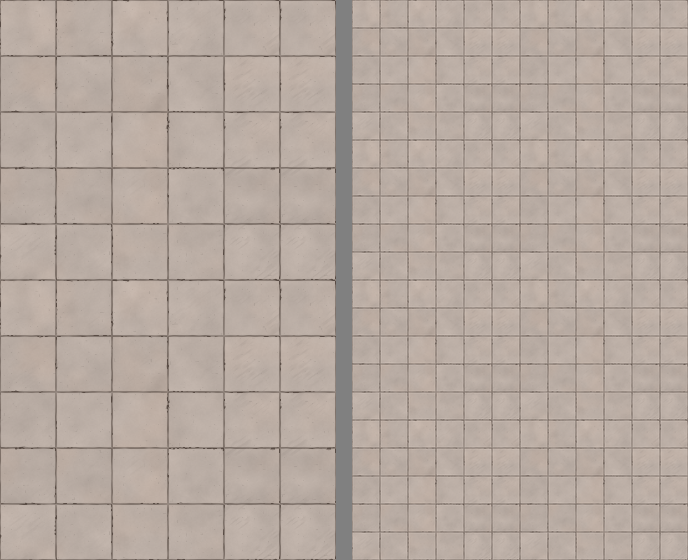
Left: one tile. Right: repeated 2 by 2.
A Shadertoy shader for this texture:

```glsl
// Square stone-coloured floor tiles, 6 across and 10 down, with thin dark joints.
// Each tile gets its own seeded clouding, smudge and scratches; its rim is chipped.
// Joints lie on the canvas border and all variation is per tile, so it wraps.

const vec2 TILES = vec2(6.0, 10.0);
const vec2 VARIANTS = vec2(5.0, 5.0);   // distinct tile faces before they recur
const float JOINT_HALF = 0.0085;        // half joint width, in tiles

const vec3 STONE = vec3(0.732, 0.682, 0.648);
const vec3 WARM  = vec3(0.755, 0.680, 0.630);
const vec3 STAIN = vec3(0.600, 0.555, 0.525);
const vec3 GROUT = vec3(0.350, 0.300, 0.270);

float hash(vec2 p) {
    vec3 q = fract(vec3(p.xyx) * 0.1031);
    q += dot(q, q.yzx + 33.33);
    return fract((q.x + q.y) * q.z);
}

float valueNoise(vec2 p) {
    vec2 i = floor(p), f = fract(p);
    f = f * f * (3.0 - 2.0 * f);
    return mix(mix(hash(i), hash(i + vec2(1, 0)), f.x),
               mix(hash(i + vec2(0, 1)), hash(i + vec2(1, 1)), f.x), f.y);
}

float fbm(vec2 p) {
    float sum = 0.0, amp = 0.53;
    for (int i = 0; i < 4; i++) {
        sum += amp * valueNoise(p);
        p = mat2(1.6, 1.2, -1.2, 1.6) * p + 7.3;
        amp *= 0.5;
    }
    return sum;
}

// Distance to the nearest rim, eaten away by occasional small chips
float rimDistance(vec2 f, vec2 seed) {
    vec2 d = min(f, 1.0 - f);
    float worn = smoothstep(0.55, 0.9, valueNoise(f * 4.0 + seed));
    float chip = smoothstep(0.45, 0.9, valueNoise(f * 28.0 + seed + 11.0));
    float wobble = valueNoise(f * 9.0 + seed + 5.0) - 0.5;
    return min(d.x, d.y) - 0.018 * worn * chip - 0.004 * wobble;
}

// Fine slanted streaks, gathered in patches
float scratches(vec2 f, vec2 seed) {
    vec2 along = mat2(0.8, -0.6, 0.6, 0.8) * f;
    float streak = valueNoise(along * vec2(5.0, 32.0) + seed);
    float patches = smoothstep(0.4, 0.75, valueNoise(f * 3.0 + seed + 19.0));
    return smoothstep(0.5, 0.95, streak) * patches;
}

vec3 tileFace(vec2 f, vec2 id, vec2 seed) {
    float clouds = fbm(f * 2.6 + seed) - 0.5;
    float warmth = smoothstep(0.4, 0.8, fbm(f * 1.3 + seed + 23.0));
    vec3 col = mix(STONE, WARM, warmth * 0.6 * hash(id + 3.0));
    col *= 1.0 + 0.11 * clouds + 0.03 * (hash(id + 8.0) - 0.5);

    // One soft smudge at a random spot
    vec2 spot = vec2(hash(id + 31.0), hash(id + 47.0));
    float ragged = 0.25 * (fbm(f * 6.0 + seed + 29.0) - 0.5);
    float smudge = 1.0 - smoothstep(0.0, 0.28, length(f - spot) + ragged);
    col = mix(col, STAIN, 0.26 * smudge * hash(id + 59.0));

    // Scratches on some tiles, strongest on the last face column
    float scuffed = max(0.3 * hash(id + 71.0), step(3.5, id.x) * 0.5);
    col = mix(col, STAIN, 0.4 * scuffed * scratches(f, seed));

    // Sparse tiny pits and fine grain
    float pit = smoothstep(0.9, 0.99, valueNoise(f * 24.0 + seed + 37.0));
    col = mix(col, STAIN, 0.35 * pit);
    return col + 0.012 * (valueNoise(f * 45.0 + seed) - 0.5);
}

void mainImage(out vec4 fragColor, in vec2 fragCoord) {
    vec2 p = fragCoord / iResolution.xy * TILES;
    vec2 cell = floor(p), f = fract(p);
    float pixel = TILES.y / iResolution.y;

    // The last two columns share faces; rows recur after five
    vec2 id = vec2(min(cell.x, VARIANTS.x - 1.0), mod(cell.y, VARIANTS.y));
    vec2 seed = id * 61.0 + 13.0;

    vec3 col = tileFace(f, id, seed);

    // Soft shade beside the joint, then the joint itself
    float d = rimDistance(f, seed);
    col *= 1.0 - 0.05 * (1.0 - smoothstep(0.0, 0.035, d));
    float soft = max(0.5 * pixel, 0.004);
    float joint = 1.0 - smoothstep(JOINT_HALF - soft, JOINT_HALF + soft, d);
    col = mix(col, GROUT, joint);

    fragColor = vec4(col, 1.0);
}
```
